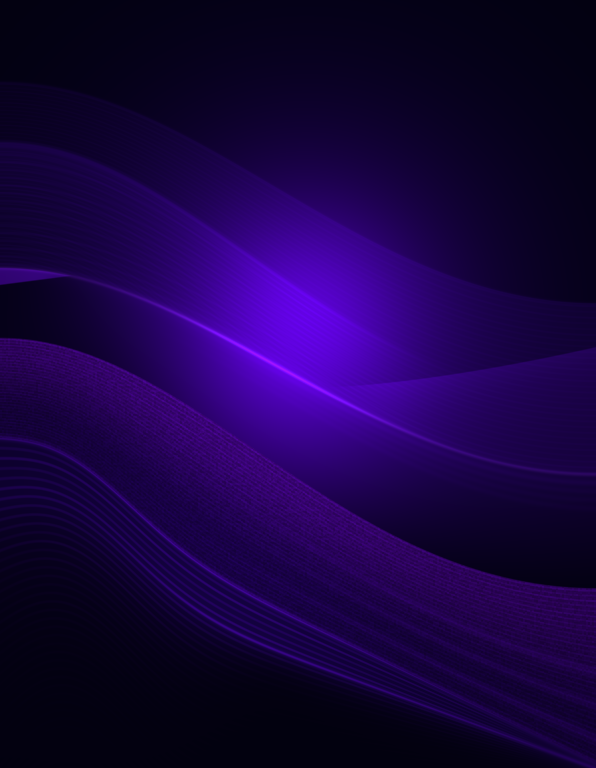
Give the GLSL for this background, as a Shadertoy shader.

```glsl
const float PI = 3.14159265;
const vec3 NIGHT = vec3(0.012, 0.004, 0.078);
const vec3 VIOLET = vec3(0.36, 0.0, 0.76);
const vec3 INDIGO = vec3(0.19, 0.01, 0.44);
const vec3 ORCHID = vec3(0.50, 0.14, 0.80);
const vec3 PLUM = vec3(0.205, 0.012, 0.42);
const vec3 DEEP_PLUM = vec3(0.085, 0.004, 0.245);
const vec2 GLOW_CENTER = vec2(0.515, 0.405);
const vec2 LOWER_GLOW_CENTER = vec2(0.46, 0.545);
const float FINE_STRANDS = 34.0;
const float VEIL_STRANDS = 16.0;
const float DRAPE_STRANDS = 6.0;
const float GRAIN_CELLS = 380.0;
const int STREAKS = 3;
const int ECHOES = 4;

float hash(float n) {
    n = fract(n * 0.1031);
    n *= n + 33.33;
    return fract(n * (n + n));
}

// Height of an S-shaped wave falling from left to right, measured from the top
float wave(float x, float left, float right, float bulge) {
    float s = sin(PI * x);
    return mix(left, right, 0.5 - 0.5 * cos(PI * x)) + bulge * s * s;
}

// Lower folds: a straight slope lifted by a hump near the left side
float drape(float x, float k) {
    float u = (x - 0.1) / 0.175;
    float slope = mix(0.374, 0.285, k);
    return mix(0.62, 0.716, k) + slope * x - mix(0.069, 0.091, k) * exp(-u * u);
}

// Repeated thin lines, blended to their mean where they become too dense
float strands(float s) {
    float w = fwidth(s);
    float line = 1.0 - smoothstep(0.03, 0.2 + 0.5 * w, abs(fract(s) - 0.5));
    line *= 0.6 + 0.6 * hash(floor(s) + 7.0);
    return mix(line, 0.28, smoothstep(0.3, 0.75, w));
}

float glow(vec2 d, float radius) {
    return exp(-dot(d, d) / (radius * radius));
}

// Soft line at signed distance d
float ridge(float d, float width) {
    return exp(-d * d / (width * width));
}

void mainImage(out vec4 fragColor, in vec2 fragCoord) {
    vec2 uv = fragCoord / iResolution.xy;
    float x = uv.x;
    float v = 1.0 - uv.y;
    float px = 1.0 / iResolution.y;
    vec2 aspect = vec2(iResolution.x / iResolution.y, 1.0);
    vec2 cell = floor(vec2(x, v) * aspect * GRAIN_CELLS);
    float grain = hash(cell.x + 57.0 * hash(cell.y + 3.0) + cell.y) - 0.5;

    float veil = wave(x, 0.107, 0.395, 0.010);
    float fold = wave(x, 0.185, 0.515, 0.025);
    float crest = wave(x, 0.349, 0.618, 0.008);
    float ribbon = wave(x, 0.440, 0.766, 0.020);
    float seam = drape(x, 0.0);
    float hem = drape(x, 1.0);

    // Central light
    vec2 d = (vec2(x, v) - GLOW_CENTER) * aspect;
    vec2 dLow = (vec2(x, v) - LOWER_GLOW_CENTER) * aspect;
    float light = 0.38 * glow(d, 0.125) + 0.36 * glow(d, 0.235);
    light += 0.26 * glow(dLow, 0.17);
    vec3 col = NIGHT * (0.6 + 0.8 * glow(d, 0.5)) + VIOLET * light;

    // Translucent upper veils
    float aboveCrest = 1.0 - smoothstep(-px, px, v - crest);
    float inVeil = smoothstep(-px, px, v - veil) * aboveCrest;
    float inFold = smoothstep(-0.002, 0.002, v - fold) * aboveCrest;
    float veilT = (v - veil) / (fold - veil);
    float foldT = (v - fold) / (crest - fold);
    float veilLines = strands(veilT * VEIL_STRANDS);
    float foldLines = strands(foldT * VEIL_STRANDS);
    float foldFade = 1.0 - smoothstep(0.45, 0.8, x);
    col += INDIGO * inVeil * (0.09 + 0.11 * x + 0.05 * veilLines);
    col += INDIGO * inFold * foldFade * 0.18 * exp(-2.5 * max(foldT, 0.0));
    col += INDIGO * inFold * foldFade * (0.05 + foldLines * 0.08);
    col += INDIGO * 0.07 * ridge(v - veil, 0.002);
    col += INDIGO * 0.10 * foldFade * ridge(v - fold, 0.003);

    // Sheet rising to the right and small wedge at the left
    float reach = max((x - 0.55) / 0.45, 0.0);
    float sheetTop = 0.504 - 0.052 * pow(reach, 1.5);
    float sheet = smoothstep(-px, px, v - sheetTop) * aboveCrest;
    sheet *= smoothstep(0.53, 0.68, x);
    col += PLUM * sheet * (0.14 + 0.22 * exp(-(v - sheetTop) / 0.04));
    float wedgeEnd = 0.371 - 0.10 * x;
    float wedge = (1.0 - aboveCrest) * (1.0 - smoothstep(-px, px, v - wedgeEnd));
    col += PLUM * 0.8 * wedge * (1.0 - smoothstep(0.05, 0.2, x));

    // Dim blue haze filling the gap under the crest
    float gapT = clamp((v - crest) / (ribbon - crest), 0.0, 1.0);
    float haze = (1.0 - aboveCrest) * (1.0 - gapT) * smoothstep(0.0, 0.25, x);
    col += INDIGO * 0.26 * haze;

    // Bright crest with fainter echoes below it
    float crestPower = 0.15 + 0.36 * exp(-pow((x - 0.46) / 0.17, 2.0));
    col += ORCHID * crestPower * ridge(v - crest, 0.0025);
    col += VIOLET * 0.20 * crestPower * ridge(v - crest, 0.013);
    for (int i = 1; i <= ECHOES; i++) {
        float n = float(i);
        float offset = n * (0.007 + 0.004 * x);
        float strength = 0.07 * smoothstep(0.15, 0.65, x) / sqrt(n);
        col += VIOLET * strength * ridge(v - crest - offset, 0.004);
    }

    // Woven lower ribbon
    float inRibbon = smoothstep(-px, px, v - ribbon);
    float t = (v - ribbon) / (seam - ribbon);
    float center = exp(-pow((x - 0.38) / 0.30, 2.0));
    vec3 cloth = mix(PLUM, DEEP_PLUM, smoothstep(0.0, 0.8, t));
    cloth *= 0.78 + 0.34 * center;
    cloth *= 0.92 + 0.24 * strands(t * FINE_STRANDS) + 0.22 * grain;
    cloth += PLUM * 0.10 * ridge(v - ribbon, 0.003);
    for (int i = 0; i < STREAKS; i++) {
        float place = 0.38 + 0.19 * float(i) + 0.10 * x;
        float fadeIn = smoothstep(0.25, 0.8, x);
        cloth += PLUM * 0.18 * fadeIn * ridge(t - place, 0.03);
    }

    // Draped strands dissolving into the dark
    float k = (v - seam) / max(hem - seam, 0.004);
    float belowSeam = smoothstep(-px, px, v - seam);
    float belowHem = max(v - hem, 0.0);
    float fadeLength = mix(0.085, 0.016, smoothstep(0.05, 0.5, x));
    float fade = exp(-belowHem / fadeLength);
    float drapeLines = strands(k * DRAPE_STRANDS + 0.5);
    vec3 folds = NIGHT * 0.75 + DEEP_PLUM * fade * (0.42 + 0.35 * center);
    folds += PLUM * fade * drapeLines * (0.22 + 0.16 * center);
    cloth = mix(cloth, folds, belowSeam);
    cloth += PLUM * (0.22 + 0.26 * center) * ridge(v - seam, 0.004);
    cloth += PLUM * 0.34 * smoothstep(0.15, 0.4, x) * ridge(v - hem, 0.003);
    col = mix(col, cloth, inRibbon);

    fragColor = vec4(clamp(col, 0.0, 1.0), 1.0);
}
```
